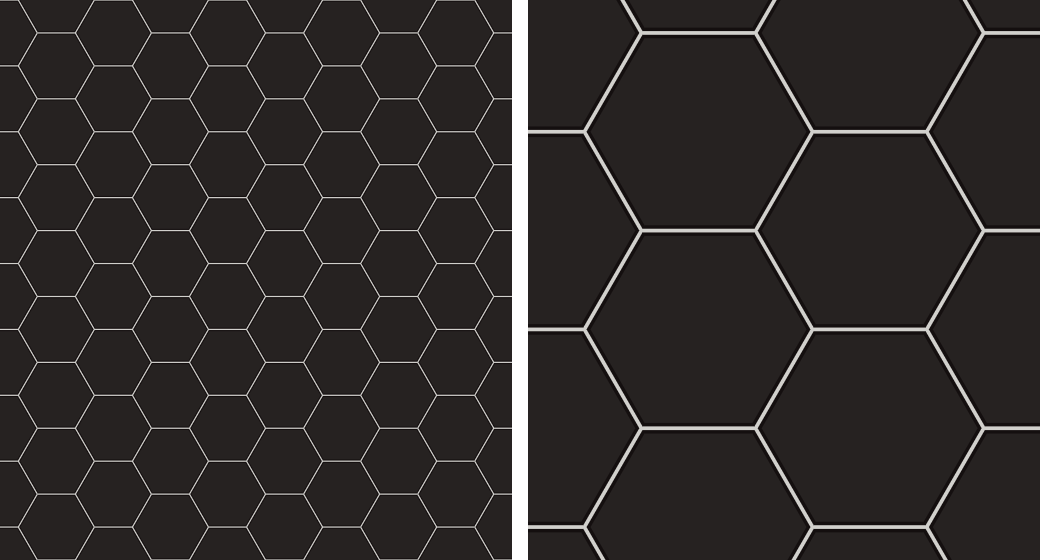
Left, the full canvas; right, a detail of the centre.
Reproduce this pattern procedurally as a Shadertoy shader.

```glsl
// Thin pale honeycomb outlines with a faint dark rim on a charcoal ground.

// Distance to the nearest edge of a flat-topped hexagon grid with cells of height 1
float hexEdgeDistance(vec2 p) {
    vec2 period = vec2(sqrt(3.0), 1.0);
    vec2 a = mod(p, period) - 0.5 * period;
    vec2 b = mod(p - 0.5 * period, period) - 0.5 * period;
    vec2 q = abs(dot(a, a) < dot(b, b) ? a : b);
    return 0.5 - max(q.y, dot(q, vec2(0.5 * sqrt(3.0), 0.5)));
}

// Antialiased coverage of a stroke, given its half width
float stroke(float dist, float halfWidth, float pixel) {
    return clamp((halfWidth - dist) / pixel + 0.5, 0.0, 1.0);
}

void mainImage(out vec4 fragColor, in vec2 fragCoord) {
    // Eight and a half cells fill the canvas height
    float pixel = 8.5 / iResolution.y;
    vec2 p = fragCoord * pixel + vec2(0.011, 0.0);
    float dist = hexEdgeDistance(p);

    // Ground, dark rim, then the pale line
    vec3 color = vec3(0.149, 0.133, 0.131);
    color = mix(color, vec3(0.08, 0.06, 0.06), stroke(dist, 0.027, pixel));
    color = mix(color, vec3(0.82, 0.815, 0.80), stroke(dist, 0.0094, pixel));
    fragColor = vec4(color, 1.0);
}
```
